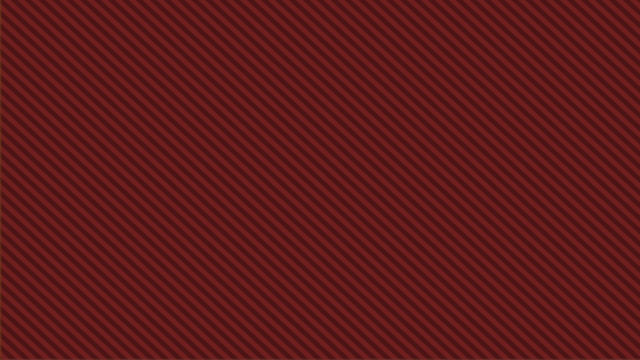
Give the GLSL for this pattern, as a WebGL 1 fragment shader.

```glsl
precision highp float;
// Diagonal two-tone dark red stripes falling to the right, with thin worn left and bottom rims.

uniform vec2 u_resolution;

const vec2 REPEATS = vec2(46.0, 28.0);        // stripes crossing the width and height
const float PHASE = 0.0;                      // stripe offset, in periods
const float LIGHT_SHARE = 0.5;                // light part of each period
const vec3 DARK_RED = vec3(0.30, 0.08, 0.08);
const vec3 LIGHT_RED = vec3(0.44, 0.12, 0.12);
const vec3 LEFT_RIM_COLOR = vec3(0.42, 0.25, 0.10);
const vec3 BOTTOM_RIM_COLOR = vec3(0.43, 0.23, 0.20);
const vec2 RIM_WIDTH = vec2(0.002, 0.0035);   // share of the canvas width and height
const float RIM_STRENGTH = 0.6;
const float RIM_WAVES = 34.0;                 // wear variation along the rims

// Antialiased coverage of the light band in a repeating period.
float stripeCoverage(float t, float pixelSpan) {
  float edgeDistance = 0.5 * LIGHT_SHARE - abs(fract(t) - 0.5);
  return clamp(edgeDistance / pixelSpan + 0.5, 0.0, 1.0);
}

// Layered sines give the rims an uneven strength.
float rimWear(float s) {
  float waves = sin(s * RIM_WAVES) + 0.5 * sin(s * RIM_WAVES * 2.7 + 1.3);
  return RIM_STRENGTH * (0.85 + 0.1 * waves);
}

void main() {
  vec2 uv = gl_FragCoord.xy / u_resolution;

  // Stripes
  float pixelSpan = length(REPEATS / u_resolution);
  float light = stripeCoverage(dot(uv, REPEATS) + PHASE, pixelSpan);
  vec3 color = mix(DARK_RED, LIGHT_RED, light);

  // Rims
  vec2 rim = clamp((RIM_WIDTH - uv) * u_resolution + 0.5, 0.0, 1.0);
  color = mix(color, BOTTOM_RIM_COLOR, rim.y * rimWear(uv.x));
  color = mix(color, LEFT_RIM_COLOR, rim.x * rimWear(uv.y));

  gl_FragColor = vec4(color, 1.0);
}
```
